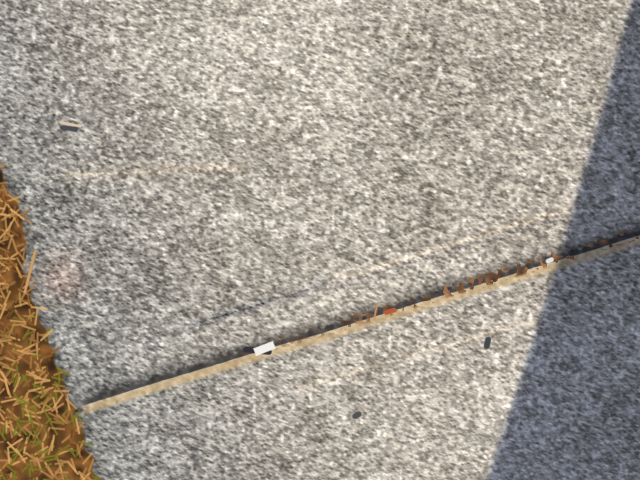
Reproduce this texture procedurally as a Shadertoy shader.

```glsl
// Sunlit concrete slabs split by a slanted joint, with dry grass at the left
// and a cool shadow at the right. Stretched value noise forms the grain;
// jittered grids of capsule strokes form the grass. Units are canvas heights.

float hash(vec2 p) {
    vec3 q = fract(vec3(p.xyx) * 0.1031);
    q += dot(q, q.yzx + 33.33);
    return fract((q.x + q.y) * q.z);
}

float noise(vec2 p) {
    vec2 i = floor(p), f = fract(p);
    f = f * f * (3.0 - 2.0 * f);
    return mix(mix(hash(i), hash(i + vec2(1, 0)), f.x),
               mix(hash(i + vec2(0, 1)), hash(i + 1.0), f.x), f.y);
}

float segment(vec2 p, vec2 a, vec2 b) {
    vec2 d = b - a;
    return length(p - a - d * clamp(dot(p - a, d) / dot(d, d), 0.0, 1.0));
}

// Soft-edged stroke coverage
float stroke(vec2 p, vec2 a, vec2 b, float radius) {
    float aa = 1.0 / iResolution.y;
    return 1.0 - smoothstep(radius - aa, radius + aa, segment(p, a, b));
}

float jointHeight(float x) {
    return 0.1025 + 0.305 * x + 0.004 * (noise(vec2(x * 9.0, 4.0)) - 0.5);
}

vec3 concrete(vec2 p) {
    // Broad tone: cool and dim at the lower left, warm and bright elsewhere
    float sun = smoothstep(0.0, 0.75, p.x * 0.8 + p.y * 0.35);
    vec3 col = mix(vec3(0.53, 0.53, 0.52), vec3(0.68, 0.648, 0.60), sun);
    col += 0.07 * exp(-8.0 * dot(p - vec2(0.55, 0.93), p - vec2(0.55, 0.93)));
    col += 0.06 * exp(-10.0 * dot(p - vec2(0.95, 0.12), p - vec2(0.95, 0.12)));
    col += 0.07 * (noise(p * 7.0) - 0.5) + 0.09 * (noise(p * 28.0) - 0.5);

    // Grain tilted down to the right
    vec2 g = mat2(0.94, 0.34, -0.34, 0.94) * p;
    float grain = noise(g * vec2(105, 190)) + 0.7 * noise(g * vec2(190, 310) + 17.0) - 0.85;
    col += grain * vec3(0.39, 0.38, 0.36);
    col += 0.15 * smoothstep(0.72, 0.95, noise(p * 85.0 + 41.0));

    // Rusty stain and worn streaks
    vec2 s = p - vec2(0.13, 0.42);
    col += vec3(0.05, -0.01, -0.03) * exp(-dot(s, s) * 450.0);
    float worn = 0.45 + 0.55 * noise(p * 60.0);
    float pale = exp(-130.0 * segment(p, vec2(0.14, 0.635), vec2(0.50, 0.653)));
    pale += exp(-230.0 * segment(p, vec2(0.69, 0.414), vec2(1.18, 0.563)));
    pale += 0.7 * exp(-210.0 * segment(p, vec2(0.62, 0.193), vec2(1.11, 0.33)));
    col += pale * worn * vec3(0.20, 0.16, 0.11);
    float dark = exp(-180.0 * segment(p, vec2(0.40, 0.323), vec2(0.70, 0.414)));
    dark += 0.5 * exp(-260.0 * segment(p, vec2(0.70, 0.405), vec2(1.16, 0.546)));
    return col - dark * worn * vec3(0.25, 0.23, 0.18);
}

void addJoint(inout vec3 col, vec2 p) {
    float d = (p.y - jointHeight(p.x)) * 0.956;
    float rough = noise(p * 110.0);
    float start = smoothstep(0.16, 0.19, p.x);
    // Shaded upper lip, sunlit lower lip, then the gap
    col *= 1.0 - 0.34 * start * smoothstep(-0.002, 0.004, d) * smoothstep(0.042, 0.008, d);
    float lip = smoothstep(-0.024, -0.012, d) * smoothstep(0.002, -0.003, d);
    col = mix(col, vec3(0.83, 0.72, 0.55) + 0.18 * (rough - 0.5), 0.8 * lip * start);
    float gap = smoothstep(-0.002, 0.002, d) * smoothstep(0.016, 0.006, d + 0.009 * (rough - 0.5));
    col = mix(col, vec3(0.20, 0.19, 0.19) + 0.13 * rough, 0.88 * gap * start);
    // Crumbs of leaf and soil, thicker toward the right
    float crumbs = smoothstep(0.60, 0.74, noise(p * 125.0 + 9.0)) * smoothstep(0.017, 0.008, abs(d - 0.005));
    vec3 crumbCol = mix(vec3(0.28, 0.19, 0.14), vec3(0.72, 0.50, 0.34), noise(p * 70.0));
    col = mix(col, crumbCol, crumbs * start * smoothstep(0.3, 1.1, p.x));
}

void addLitter(inout vec3 col, vec2 p) {
    col = mix(col, vec3(0.20, 0.20, 0.22), stroke(p, vec2(0.513, 0.272), vec2(0.56, 0.267), 0.006));
    vec2 q = mat2(0.934, -0.358, 0.358, 0.934) * (p - vec2(0.551, 0.274));
    vec2 box = abs(q) - vec2(0.022, 0.0085);
    float aa = 1.0 / iResolution.y;
    col = mix(col, vec3(0.95, 0.94, 0.92), 1.0 - smoothstep(-aa, aa, max(box.x, box.y)));
    col = mix(col, vec3(0.72, 0.36, 0.22), stroke(p, vec2(0.805, 0.349), vec2(0.821, 0.354), 0.005));
    col = mix(col, vec3(0.78, 0.57, 0.38), stroke(p, vec2(0.786, 0.367), vec2(0.780, 0.337), 0.002));
    col = mix(col, vec3(0.90, 0.89, 0.88), stroke(p, vec2(1.142, 0.456), vec2(1.149, 0.459), 0.005));
    col = mix(col, vec3(0.30, 0.31, 0.33), stroke(p, vec2(0.130, 0.734), vec2(0.158, 0.731), 0.005));
    col = mix(col, vec3(0.88, 0.79, 0.66), stroke(p, vec2(0.126, 0.745), vec2(0.167, 0.737), 0.0025));
    col = mix(col, vec3(0.27, 0.29, 0.31), stroke(p, vec2(1.014, 0.279), vec2(1.017, 0.292), 0.006));
    col = mix(col, vec3(0.33, 0.33, 0.33), stroke(p, vec2(0.740, 0.133), vec2(0.747, 0.137), 0.006));
}

void addGrass(inout vec3 col, vec2 p) {
    float edge = min(0.205 - 0.36 * p.y + 0.05 * smoothstep(0.4, 0.58, p.y), (0.644 - p.y) * 0.55);
    float inside = edge - p.x + 0.022 * (noise(p * 45.0) - 0.5);
    col *= 1.0 - 0.22 * smoothstep(-0.035, 0.0, inside);
    vec3 soil = mix(vec3(0.20, 0.14, 0.09), vec3(0.58, 0.39, 0.20), noise(p * 55.0));
    col = mix(col, soil, smoothstep(-0.004, 0.006, inside));
    if (inside < -0.06) return;
    for (int k = 0; k < 63; k++) {
        float layer = float(k / 9);
        vec2 cell = floor(p * 30.0 + layer * 0.37) + vec2(k % 3, (k / 3) % 3) - 1.0;
        vec2 id = cell + layer * 71.0 + 200.0;
        vec2 root = (cell + vec2(hash(id), hash(id + 5.3)) - layer * 0.37) / 30.0;
        float rootEdge = min(0.205 - 0.36 * root.y + 0.05 * smoothstep(0.4, 0.58, root.y), (0.644 - root.y) * 0.55);
        float angle = 6.283 * hash(id + 9.1), tone = hash(id + 3.7);
        vec2 tip = root + vec2(cos(angle), sin(angle)) * mix(0.012, 0.032, tone);
        vec3 blade = mix(vec3(0.42, 0.25, 0.11), vec3(0.88, 0.68, 0.42), tone);
        float green = step(0.72, hash(id + 1.9)) * smoothstep(0.42, 0.25, root.y);
        blade = mix(blade, vec3(0.47, 0.48, 0.16), green);
        col = mix(col, blade, 0.85 * step(root.x, rootEdge) * stroke(p, root, tip, 0.0022));
    }
    col = mix(col, vec3(0.80, 0.61, 0.40), stroke(p, vec2(0.073, 0.476), vec2(0.052, 0.392), 0.003));
}

void mainImage(out vec4 fragColor, in vec2 fragCoord) {
    vec2 p = fragCoord / iResolution.y;
    vec3 col = concrete(p);
    addJoint(col, p);
    addLitter(col, p);
    addGrass(col, p);
    // Cool cast shadow with a soft, slightly bowed edge
    float shadowEdge = 1.012 + 0.34 * p.y - 0.038 * p.y * p.y;
    float shade = smoothstep(-0.010, 0.014, p.x - shadowEdge);
    col *= mix(vec3(1.0), vec3(0.54, 0.58, 0.68), shade);
    fragColor = vec4(clamp(col, 0.0, 1.0), 1.0);
}
```
